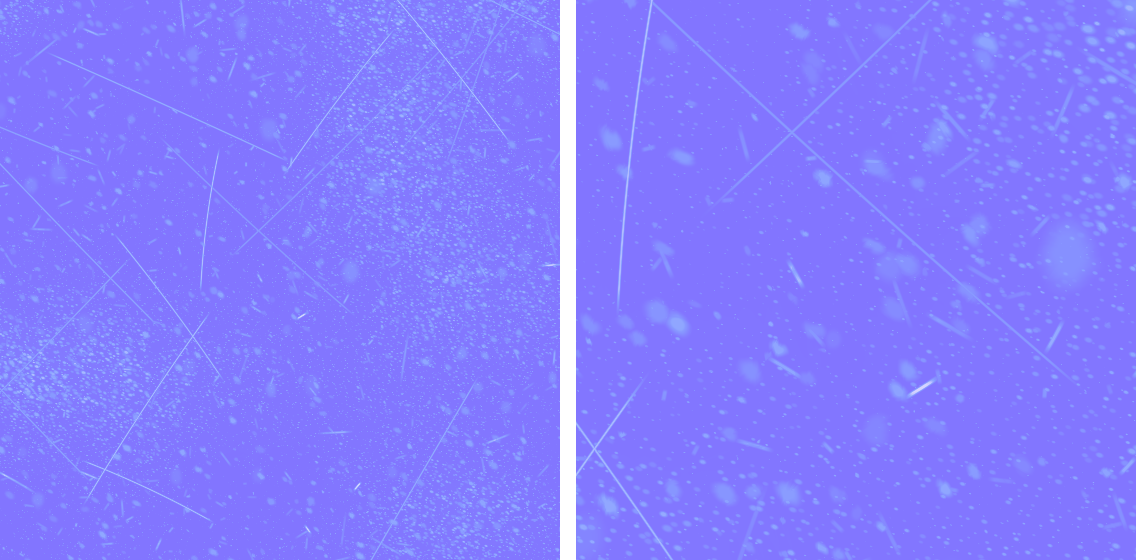
Left: the whole. Right: its middle third, enlarged.
This texture map is drawn by a WebGL 1 fragment shader. Its source:

```glsl
precision highp float;
// Worn, scratched surface as a violet-blue map: cellular grain gathers in
// rubbed patches, with scattered chips, short scratches and long hairlines
// on top. All parts add to one wear value, which a colour ramp then tints.
uniform vec2 u_resolution;

vec2 hash2(vec2 p) {
  vec3 q = fract(p.xyx * vec3(0.1031, 0.1030, 0.0973));
  q += dot(q, q.yzx + 33.33);
  return fract((q.xx + q.yz) * q.zy);
}

mat2 rotation(float a) {
  float c = cos(a), s = sin(a);
  return mat2(c, s, -s, c);
}

// Layered, warped sines, roughly -1 to 1
float clouds(vec2 p) {
  float sum = 0.0, amp = 0.6;
  for (int i = 0; i < 5; i++) {
    p = rotation(1.1) * p + 0.8 * sin(p.yx * 0.9 + 1.7);
    sum += amp * sin(p.x) * sin(p.y + 0.6);
    p *= 1.9;
    amp *= 0.65;
  }
  return sum;
}

// Cellular dots; rarity above 1 leaves only a few of them large
float specks(vec2 p, float reach, float rarity) {
  vec2 cell = floor(p);
  float v = 0.0;
  for (int y = -1; y <= 1; y++) {
    for (int x = -1; x <= 1; x++) {
      vec2 id = cell + vec2(x, y);
      vec2 h = hash2(id + 7.3);
      float r = reach * pow(h.x, rarity) + 0.001;
      float d = length(p - id - hash2(id + 91.7));
      v = max(v, (0.25 + 0.5 * h.y) * (1.0 - smoothstep(0.3 * r, r, d)));
    }
  }
  return v;
}

// Tapered segments, one per occupied grid cell; width in cells
float scratches(vec2 p, float width, float density, float blur) {
  vec2 cell = floor(p);
  float v = 0.0;
  for (int y = -1; y <= 1; y++) {
    for (int x = -1; x <= 1; x++) {
      vec2 id = cell + vec2(x, y);
      vec2 h = hash2(id + 17.1), k = hash2(id + 53.9);
      vec2 q = rotation(h.x * 3.1416) * (p - id - hash2(id + 29.4));
      float halfLength = 0.1 + 0.42 * k.x * k.x;
      q.y += 0.12 * q.x * q.x * (h.y - 0.5);
      float taper = 1.0 - smoothstep(0.4, 1.0, abs(q.x) / halfLength);
      float line = 1.0 - smoothstep(width * 0.3, width + blur, abs(q.y));
      v = max(v, line * taper * (0.35 + 0.6 * h.y) * step(k.y, density));
    }
  }
  return v;
}

// Thin, slightly bent lines across much of the canvas
float hairlines(vec2 p, float blur) {
  float v = 0.0;
  for (int i = 0; i < 17; i++) {
    vec2 id = vec2(float(i) * 3.0 + 2.0, 41.0);
    vec2 h = hash2(id), k = hash2(id + 13.0);
    float angle = (h.x < 0.62 ? 1.05 : -0.6) + (h.y - 0.5) * 0.8;
    vec2 q = rotation(-angle) * (p - hash2(id + 67.0));
    float t = q.x / (0.1 + 0.27 * k.x);
    q.y += 0.012 * (k.y - 0.5) * t * t;
    float ends = 1.0 - smoothstep(0.85, 1.0, abs(t));
    float line = 1.0 - smoothstep(0.0002, 0.0006 + blur, abs(q.y));
    v = max(v, line * ends * (0.45 + 0.35 * k.y));
  }
  return v;
}

float patchAt(vec2 p, vec2 centre, vec2 radius) {
  vec2 q = (p - centre) / radius;
  return exp(-dot(q, q));
}

void main() {
  vec2 p = gl_FragCoord.xy / u_resolution;
  float px = 1.0 / min(u_resolution.x, u_resolution.y);
  float broad = clouds(p * 9.0 + 2.0);
  float clumps = clouds(p * 55.0);
  vec2 ragged = p + 0.003 * vec2(clumps, clouds(p.yx * 70.0 + 5.0));

  // Where the surface is rubbed
  float rubbed = 0.75 * patchAt(p, vec2(0.70, 0.78), vec2(0.17, 0.19))
    + 0.65 * patchAt(p, vec2(0.25, 0.33), vec2(0.27, 0.13))
    + 0.55 * patchAt(p, vec2(0.02, 0.40), vec2(0.13, 0.14))
    + 0.50 * patchAt(p, vec2(0.88, 0.46), vec2(0.18, 0.18))
    + 0.65 * patchAt(p, vec2(0.85, 0.09), vec2(0.20, 0.13))
    + 0.55 * patchAt(p, vec2(0.78, 0.99), vec2(0.24, 0.07))
    + 0.50 * patchAt(p, vec2(0.02, 0.98), vec2(0.08, 0.06));
  float amount = clamp(0.12 + rubbed * (0.85 + 0.4 * broad) + 0.09 * broad
    + 0.16 * clumps * (0.4 + rubbed), 0.0, 0.8);

  // Grain, chips and scuffs
  vec2 grainP = rotation(0.35) * p * vec2(1.0, 1.0);
  float grain = specks(grainP * vec2(125.0, 200.0), 1.25 * amount, 1.0);
  float chips = specks(rotation(-0.9) * ragged * vec2(75.0, 48.0), 0.6, 5.0);
  float scuffs = specks(ragged * vec2(24.0, 19.0), 0.55, 15.0);
  float wear = max(grain * (0.7 + 0.35 * amount), chips * 0.85);
  wear = max(wear, scuffs * (0.55 + 0.5 * grain)) + 0.12 * amount * rubbed;

  // Scratches, broken up along their length
  float broken = clamp(0.8 + 0.4 * clumps, 0.3, 1.0);
  float marks = max(scratches(p * 9.0, 0.013, 0.6, px * 9.0),
    0.75 * scratches(p * 26.0 + 4.0, 0.035, 0.6, px * 26.0));
  wear = max(wear, marks * broken);
  wear = max(wear, hairlines(p, px));

  // Colour ramp from clean to bare
  vec3 colour = mix(vec3(0.51, 0.46, 1.0), vec3(0.53, 0.59, 1.0), clamp(wear / 0.45, 0.0, 1.0));
  colour = mix(colour, vec3(0.56, 0.65, 1.0), smoothstep(0.45, 0.62, wear));
  colour = mix(colour, vec3(0.85, 0.84, 1.0), smoothstep(0.6, 1.0, wear));
  gl_FragColor = vec4(colour, 1.0);
}
```
